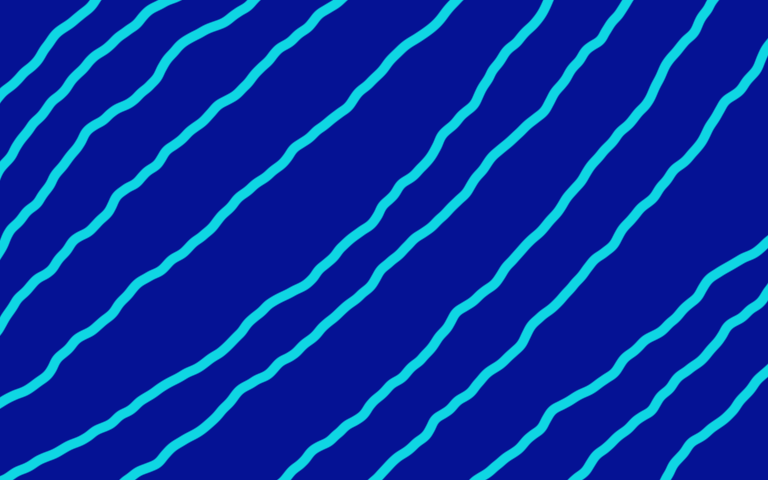
A Shadertoy shader for this pattern:

```glsl
// Twelve hand-drawn cyan strands sweeping diagonally over deep blue.

const vec3 DEEP_BLUE = vec3(0.02, 0.07, 0.58);
const vec3 CYAN = vec3(0.06, 0.84, 0.89);
const int STRAND_COUNT = 12;
const float SPACING = 0.2;
const float FIRST_STRAND = 0.194;
const float HALF_WIDTH = 0.0102;
const float PI = 3.14159;

float hash(vec2 p) {
    return fract(sin(dot(p, vec2(127.1, 311.7))) * 4375.85);
}

// Gradient noise along a line, with an independent sequence per seed
float gradientNoise(float t, float seed) {
    float cell = floor(t);
    float f = t - cell;
    float g0 = 2.0 * hash(vec2(cell, seed)) - 1.0;
    float g1 = 2.0 * hash(vec2(cell + 1.0, seed)) - 1.0;
    float blend = f * f * f * (f * (6.0 * f - 15.0) + 10.0);
    return mix(g0 * f, g1 * (f - 1.0), blend);
}

float bump(float x, float center, float width) {
    float d = (x - center) / width;
    return exp(-d * d);
}

// Where a strand crosses the central diagonal
float strandOffset(float index) {
    float crowding = 0.133 * sin(PI * min(index, 5.0) / 5.0);
    float pairing = 0.04 * cos(PI * (index - 5.0)) * bump(index, 6.0, 1.3);
    return FIRST_STRAND + SPACING * index - crowding + pairing;
}

float strandTilt(float index) {
    return 0.08 * bump(index, 5.0, 2.0)
         + 0.11 * bump(index, 9.0, 0.8)
         - 0.03 * bump(index, 11.0, 0.8);
}

// Positive bends cup toward the top left, negative ones arch away
float strandBend(float index) {
    return 0.336 * bump(index, 1.2, 1.2)
         - 0.110 * bump(index, 5.0, 0.7)
         - 0.077 * bump(index, 7.0, 1.8);
}

// Slow drift plus the fine tremor of the hand
float wobble(float along, float index) {
    return 0.045 * gradientNoise(along * 5.0, index + 3.0)
         + 0.014 * gradientNoise(along * 15.0, index + 41.0);
}

float strandCurve(float along, float index) {
    return strandOffset(index)
         + along * (strandTilt(index) + along * strandBend(index))
         + wobble(along, index);
}

// Distance to a strand, corrected for its local slope
float strandDistance(vec2 diagonal, float index) {
    const float STEP = 0.008;
    float along = diagonal.y;
    float slope = (strandCurve(along + STEP, index)
                 - strandCurve(along - STEP, index)) / (2.0 * STEP);
    float gap = abs(diagonal.x - strandCurve(along, index));
    return gap * inversesqrt(2.0 * (1.0 + slope * slope));
}

void mainImage(out vec4 fragColor, in vec2 fragCoord) {
    vec2 uv = fragCoord / iResolution.y;
    float pixel = 1.0 / iResolution.y;

    // x runs across the strands, y runs along them
    float depth = 1.0 - uv.y;
    vec2 diagonal = vec2(uv.x + depth, uv.x - depth);

    float nearest = 10.0;
    for (int i = 0; i < STRAND_COUNT; i++) {
        nearest = min(nearest, strandDistance(diagonal, float(i)));
    }

    float ink = 1.0 - smoothstep(HALF_WIDTH - pixel, HALF_WIDTH + pixel, nearest);
    fragColor = vec4(mix(DEEP_BLUE, CYAN, ink), 1.0);
}
```
